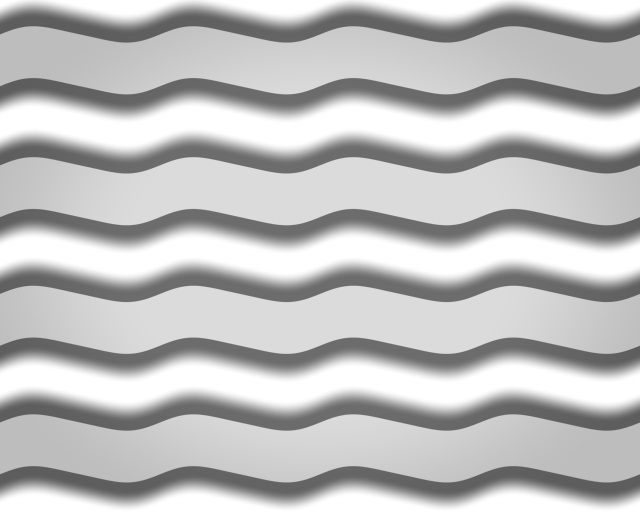
Give the GLSL for this pattern, as a Shadertoy shader.

```glsl
// Four wavy grey ribbons on white, each with dark borders that blur outward.
// One skewed sine bends every ribbon; the distance to the nearest centre line
// picks fill, border or soft shadow, and a vignette dims the grey parts.

const float TAU = 6.2831853;
const int RIBBONS = 4;
const float WAVES = 4.0;

// Sine with a short rise and a longer fall.
float skewedWave(float x, float repeats, float height) {
    float a = TAU * x * repeats;
    return height * (sin(a) + 0.149 * sin(2.0 * a));
}

// Vertical distance from the nearest ribbon centre, counted from the top.
float ribbonDistance(float y, float pitch, float firstDepth, float topLift) {
    float nearest = 1.0;
    for (int i = 0; i < RIBBONS; i++) {
        float depth = firstDepth + pitch * float(i);
        if (i == 0) depth -= topLift;
        nearest = min(nearest, abs(y - (1.0 - depth)));
    }
    return nearest;
}

// Brightness factor that falls off towards the canvas border.
float vignette(vec2 uv, float strength) {
    float radius = length(uv * 2.0 - 1.0);
    return 1.0 - strength * smoothstep(0.55, 1.15, radius);
}

void mainImage(out vec4 fragColor, in vec2 fragCoord) {
    vec2 uv = fragCoord / iResolution.xy;
    float pixel = 1.0 / iResolution.y;

    const vec3 paper = vec3(1.0);
    const vec3 fill = vec3(0.86);
    const vec3 border = vec3(0.425);
    const float fillHalf = 0.0502;
    const float blurStart = 0.0663;
    const float blurEnd = 0.108;

    float y = uv.y - skewedWave(uv.x, WAVES, 0.0152);
    float d = ribbonDistance(y, 0.2492, 0.1214, 0.0045);

    // Crisp inner edge, then a soft outer shadow.
    float edge = smoothstep(-0.75 * pixel, 0.75 * pixel, d - fillHalf);
    vec3 color = mix(fill, border, edge) * vignette(uv, 0.14);
    color = mix(color, paper, smoothstep(blurStart, blurEnd, d));

    fragColor = vec4(color, 1.0);
}
```
